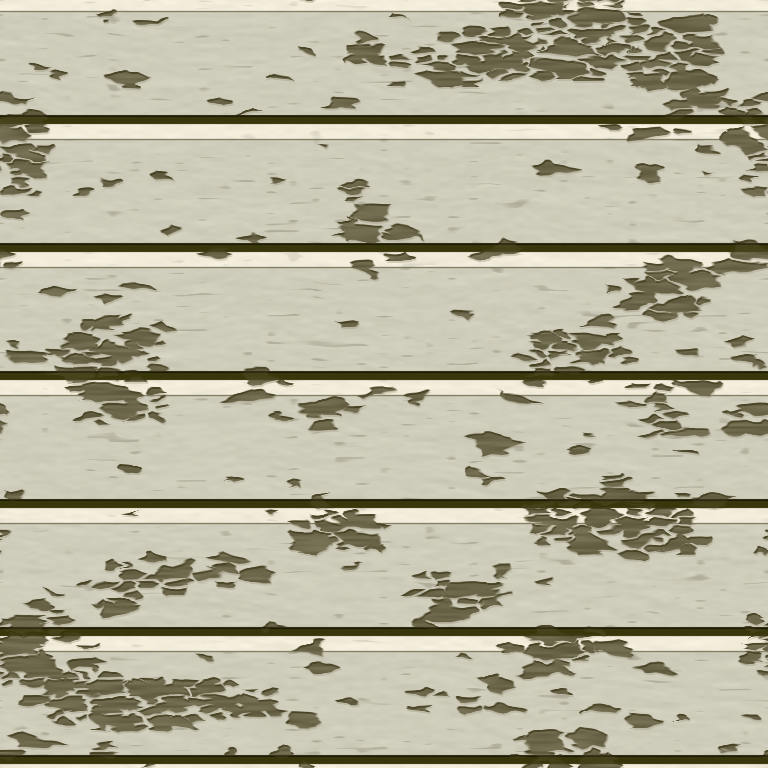
Give the GLSL for this texture, as a WebGL 2 fragment shader.

```glsl
#version 300 es
precision highp float;
// Six horizontal painted clapboards with dark gaps, pale lips and flaking paint.
uniform vec2 u_resolution;
out vec4 outColor;

// Integer hash of a wrapped cell, three values in 0..1
vec3 hash3(vec2 cell, vec2 period, float seed) {
  uvec3 v = uvec3(vec3(mod(cell + 0.5, period), seed));
  v = v * 1664525u + 1013904223u;
  v.x += v.y * v.z; v.y += v.z * v.x; v.z += v.x * v.y;
  v ^= v >> 16u;
  v.x += v.y * v.z; v.y += v.z * v.x; v.z += v.x * v.y;
  return vec3(v) / 4294967295.0;
}

// Value noise that repeats over the unit square
float noise(vec2 p, vec2 period, float seed) {
  vec2 q = p * period, i = floor(q), f = fract(q);
  f = f * f * (3.0 - 2.0 * f);
  float a = hash3(i, period, seed).x;
  float b = hash3(i + vec2(1, 0), period, seed).x;
  float c = hash3(i + vec2(0, 1), period, seed).x;
  float d = hash3(i + vec2(1, 1), period, seed).x;
  return mix(mix(a, b, f.x), mix(c, d, f.x), f.y);
}

// Signed depth inside angular flakes: shrunken Voronoi cells kept in clusters
float flakes(vec2 p, vec2 grid, float seed) {
  vec2 q = p * grid, base = floor(q), nearest = vec2(9), id = base;
  for (int k = 0; k < 9; k++) {
    vec2 cell = base + vec2(k % 3 - 1, k / 3 - 1);
    vec2 d = cell + 0.1 + 0.8 * hash3(cell, grid, seed).xy - q;
    if (dot(d, d) < dot(nearest, nearest)) { nearest = d; id = cell; }
  }
  float edge = 1.0;
  for (int k = 0; k < 25; k++) {
    vec2 cell = id + vec2(k % 5 - 2, k / 5 - 2);
    vec2 d = cell + 0.1 + 0.8 * hash3(cell, grid, seed).xy - q;
    vec2 span = d - nearest;
    if (dot(span, span) > 1e-4) edge = min(edge, dot(0.5 * (d + nearest), normalize(span)));
  }
  float cluster = noise(id / grid, vec2(7, 13), 9.0);
  float chance = 0.035 + 0.85 * smoothstep(0.62, 0.85, cluster);
  vec3 r = hash3(id, grid, seed + 1.0);
  return r.x < chance ? edge - 0.04 - 0.2 * r.y : -0.2;
}

// Coverage of bare wood, with edges torn along the grain
float bareWood(vec2 p) {
  p.x += 0.014 * (noise(p, vec2(50, 220), 3.0) - 0.5);
  p.y += 0.007 * (noise(p, vec2(70, 110), 4.0) - 0.5);
  float px = 1.0 / u_resolution.y;
  float large = flakes(p, vec2(16, 42), 20.0);
  float small = flakes(p, vec2(32, 86), 30.0);
  return max(smoothstep(-30.0 * px, 30.0 * px, large), smoothstep(-50.0 * px, 50.0 * px, small));
}

// Low bumps and wrinkles of the paint film
float paintHeight(vec2 p) {
  p.y += 0.02 * noise(p, vec2(9, 8), 5.0);
  return noise(p, vec2(22, 70), 6.0) + 0.5 * noise(p, vec2(50, 150), 7.0);
}

void main() {
  vec2 p = gl_FragCoord.xy / u_resolution;
  float v = fract(p.y * 6.0 - 0.031);
  float aa = 4.5 / u_resolution.y;

  // Board face and its bright upper lip
  float lip = smoothstep(-aa, aa, v - 0.883);
  vec3 color = mix(vec3(0.81, 0.80, 0.73), vec3(0.95, 0.93, 0.855), lip);

  // Relief and short weathered scratches
  float slope = paintHeight(p) - paintHeight(p + vec2(0.0008, 0.002));
  color += 0.09 * slope;
  color += 0.02 * (noise(p, vec2(90, 250), 8.0) - 0.5);
  float scratch = smoothstep(0.84, 0.98, noise(p + vec2(0, 0.004 * noise(p, vec2(30, 20), 11.0)), vec2(34, 210), 10.0));
  color = mix(color, vec3(0.62, 0.60, 0.53), 0.6 * scratch * (1.0 - 0.6 * lip));

  // Thin groove below the lip
  float groove = 1.0 - smoothstep(0.005 - aa, 0.005 + aa, abs(v - 0.879));
  color = mix(color, vec3(0.45, 0.43, 0.32), 0.85 * groove);

  // Exposed wood, shaded under its upper torn edge
  float wood = bareWood(p);
  float above = bareWood(p + vec2(-0.001, 0.0025));
  float grain = noise(p, vec2(24, 300), 12.0);
  vec3 woodColor = vec3(0.42, 0.40, 0.29) + 0.11 * (grain - 0.5);
  woodColor = mix(woodColor, vec3(0.25, 0.23, 0.11), 0.75 * (1.0 - above));
  color = mix(color, vec3(0.62, 0.60, 0.51), 0.4 * above * (1.0 - wood));
  color = mix(color, woodColor, wood);

  // Dark gap between boards, deepest along its top
  float fromGap = abs(fract(v + 0.465) - 0.5);
  float gap = 1.0 - smoothstep(0.035 - aa, 0.035 + aa, fromGap);
  vec3 gapColor = mix(vec3(0.22, 0.21, 0.04), vec3(0.11, 0.10, 0.01), smoothstep(0.05, 0.06, v));
  gapColor = mix(gapColor, woodColor, 0.25 * wood);
  color = mix(color, gapColor, gap);

  outColor = vec4(color, 1.0);
}
```
